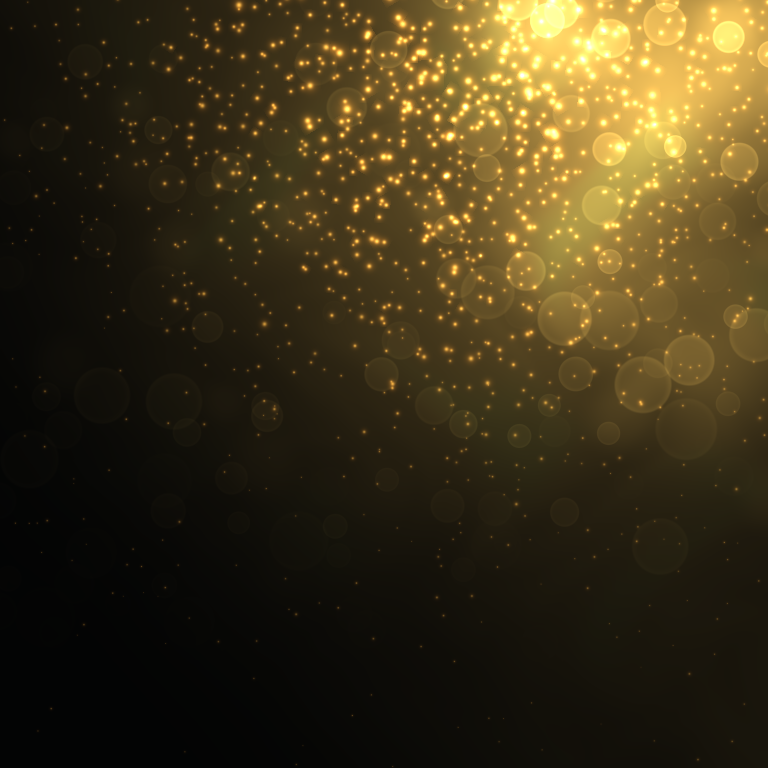
Give the GLSL for this background, as a WebGL 2 fragment shader.

```glsl
#version 300 es
precision highp float;
// Golden bokeh dust on black: a warm glow falls from the upper right corner.
// Gaussian lights set the glow; jittered cell grids scatter lens discs and
// sparkles whose size, number and brightness follow that light.
uniform vec2 u_resolution;
out vec4 fragColor;

vec3 hash3(vec2 p) {
    vec3 q = fract(p.xyx * vec3(0.1031, 0.1030, 0.0973));
    q += dot(q, q.yxz + 33.33);
    return fract((q.xxy + q.yzz) * q.zyx);
}

float glow(vec2 p, vec2 center, vec2 size) {
    vec2 d = (p - center) / size;
    return exp(-dot(d, d));
}

// Smooth brightness of the scene, without its particles
float lightField(vec2 p) {
    float light = 0.08 * smoothstep(0.2, 1.1, p.x + 0.7 * p.y);
    light += 0.46 * glow(p, vec2(0.86, 1.0), vec2(0.43, 0.42));
    light += 0.09 * glow(p, vec2(0.58, 0.66), vec2(0.36, 0.28));
    light += 0.50 * glow(p, vec2(0.71, 0.97), vec2(0.085, 0.08));
    light += 0.36 * glow(p, vec2(0.96, 0.95), vec2(0.13, 0.11));
    light += 0.28 * glow(p, vec2(0.84, 0.86), vec2(0.10, 0.09));
    light += 0.22 * glow(p, vec2(0.75, 0.70), vec2(0.11, 0.14));
    light += 0.17 * glow(p, vec2(0.92, 0.53), vec2(0.10, 0.10));
    return light;
}

// Layered, bent sines for drifting smoke, about -1 to 1
float smoke(vec2 p) {
    float sum = 0.0, amp = 0.5;
    vec2 q = p * 13.0;
    for (int i = 0; i < 4; i++) {
        q += 0.8 * sin(q.yx * 0.9 + float(i) * 1.7);
        sum += amp * sin(q.x) * cos(q.y);
        q = mat2(1.3, 0.9, -0.9, 1.3) * q;
        amp *= 0.55;
    }
    return sum;
}

// Lens discs on a jittered grid; neighbours are searched so discs may overlap
float bokeh(vec2 p, float cells, float radius, float soft, float seed) {
    float sum = 0.0;
    vec2 home = floor(p * cells);
    for (int y = -1; y <= 1; y++) {
        for (int x = -1; x <= 1; x++) {
            vec2 cell = home + vec2(x, y);
            vec3 h = hash3(cell + seed);
            vec2 center = (cell + h.xy) / cells;
            float size = radius * (0.55 + 0.45 * fract(h.x * 17.0 + h.z * 5.0));
            float d = length(p - center) / size;
            float disc = 1.0 - smoothstep(1.0 - soft, 1.0, d);
            float rim = smoothstep(0.72, 0.97, d) * (1.0 - soft);
            float strength = smoothstep(0.4, 1.0, h.z) * (0.25 * lightField(center) + 0.015)
                * smoothstep(0.12, 0.4, center.y);
            sum += disc * (0.7 + 0.6 * rim) * strength;
        }
    }
    return sum;
}

// Point sparkles: x is the hot core, y the halo
vec2 sparkles(vec2 p) {
    vec2 sum = vec2(0.0);
    for (int i = 0; i < 5; i++) {
        float layer = float(i), cells = 16.0 + 9.0 * layer;
        float angle = 0.4 + layer * 1.1;
        mat2 turn = mat2(cos(angle), sin(angle), -sin(angle), cos(angle));
        vec2 q = turn * p * cells;
        vec2 cell = floor(q);
        vec3 h = hash3(cell + 91.0 + 37.0 * layer);
        vec2 center = (cell + 0.25 + 0.5 * h.xy) * turn / cells;
        float density = glow(center, vec2(0.62, 0.93), vec2(0.46, 0.44));
        float present = step(h.z, 0.02 + 0.5 * density);
        float vary = fract(h.x * 13.0 + h.y * 29.0);
        float size = mix(0.0016, 0.0055, density) * (0.55 + 0.5 * vary) * (1.0 - 0.1 * layer);
        float d = length(p - center) / size;
        float power = present * (0.25 + 0.75 * density) * (0.5 + 0.5 * vary);
        sum += power * vec2(exp(-d * d * 1.4), exp(-d * d * 0.25));
    }
    return sum;
}

void main() {
    vec2 p = gl_FragCoord.xy / u_resolution.y;
    float haze = smoke(p);

    // Glow and smoke
    float light = lightField(p) * (1.0 + 0.22 * haze);

    // Wide blurred discs, then crisp large and small ones
    light += bokeh(p, 7.0, 0.065, 0.8, 11.0);
    light += bokeh(p, 9.0, 0.042, 0.09, 47.0);
    light += bokeh(p, 13.0, 0.028, 0.12, 83.0);

    vec3 gold = mix(vec3(1.0, 0.79, 0.36), vec3(0.92, 0.80, 0.36), smoothstep(0.0, 0.7, haze));
    vec3 color = vec3(0.012, 0.015, 0.015) + gold * light;

    // Orange halos with yellow cores
    vec2 spark = sparkles(p);
    color += vec3(0.95, 0.72, 0.28) * spark.x + vec3(0.30, 0.16, 0.03) * spark.y;

    // Overexposed parts turn pale
    color += max(color.r - 1.0, 0.0) * vec3(0.0, 0.1, 0.25);
    fragColor = vec4(clamp(color, 0.0, 1.0), 1.0);
}
```
